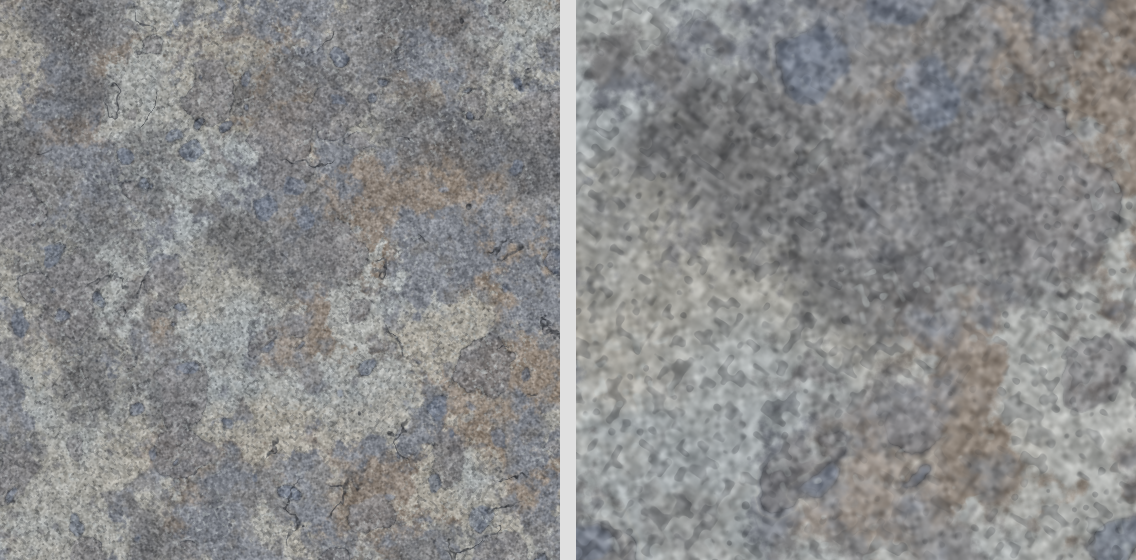
Left, the full canvas; right, a detail of the centre.
Reproduce this texture procedurally as a Shadertoy shader.

```glsl
const vec3 COAT = vec3(0.52, 0.52, 0.525);
const vec3 SLATE = vec3(0.485, 0.50, 0.53);
const vec3 PLASTER = vec3(0.665, 0.66, 0.625);
const vec3 CHALK = vec3(0.655, 0.68, 0.68);
const vec3 SMUDGE = vec3(0.375, 0.38, 0.395);
const vec3 RUST = vec3(0.565, 0.505, 0.445);
const vec3 MAUVE = vec3(0.49, 0.485, 0.495);
const vec3 BLUE = vec3(0.42, 0.46, 0.53);
const vec3 INK = vec3(0.21, 0.22, 0.24);
const float WARP = 0.06;
const float GRAIN = 0.30;
const float RIM_WIDTH = 0.002;
const mat2 TILT = mat2(0.82, 0.57, -0.57, 0.82);

float hash(vec2 p) {
    uvec2 q = uvec2(ivec2(floor(p))) * uvec2(1597334673u, 3812015801u);
    uint n = (q.x ^ q.y) * 1597334673u;
    n = (n ^ (n >> 15)) * 2246822519u;
    n ^= n >> 13;
    return float(n >> 8) / 16777216.0;
}

float noise(vec2 p) {
    vec2 i = floor(p), f = fract(p);
    f = f * f * (3.0 - 2.0 * f);
    float low = mix(hash(i), hash(i + vec2(1, 0)), f.x);
    float high = mix(hash(i + vec2(0, 1)), hash(i + vec2(1, 1)), f.x);
    return mix(low, high, f.y);
}

float fbm(vec2 p) {
    float sum = 0.0, amp = 0.52;
    for (int i = 0; i < 5; i++) {
        sum += amp * noise(p);
        p = mat2(1.6, 1.2, -1.2, 1.6) * p + 17.3;
        amp *= 0.5;
    }
    return sum;
}

// Signed distance to scattered round flakes; radii are in canvas units
float flakes(vec2 p, float cells, float density, vec2 radii, float seed) {
    vec2 home = floor(p * cells);
    float d = 1.0;
    for (int y = -1; y <= 1; y++)
    for (int x = -1; x <= 1; x++) {
        vec2 id = home + vec2(x, y);
        vec2 key = id + seed;
        if (hash(key + 71.0) > density) continue;
        vec2 centre = (id + vec2(hash(key), hash(key + 33.0))) / cells;
        float size = hash(key + 57.0);
        vec2 stretch = vec2(1.0, mix(0.65, 1.3, hash(key + 91.0)));
        d = min(d, length((p - centre) * stretch) - mix(radii.x, radii.y, size * size));
    }
    return d;
}

// Paints a flake with a broken dark rim and a thin pale lip
vec3 paintFlake(vec3 base, vec3 tint, float d, float strength, float wear) {
    float fill = 1.0 - smoothstep(-0.003, 0.002, d);
    float rim = exp(-abs(d) / RIM_WIDTH) * wear;
    float lip = exp(-abs(d - 0.005) / RIM_WIDTH) * wear;
    base = mix(base, tint, fill * strength);
    base = mix(base, PLASTER, lip * 0.35);
    return mix(base, INK, rim * 0.5);
}

void mainImage(out vec4 fragColor, in vec2 fragCoord) {
    vec2 uv = fragCoord / iResolution.xy;
    vec2 warp = vec2(fbm(uv * 11.0 + 3.0), fbm(uv * 11.0 + 41.0)) - 0.5;
    vec2 p = uv + WARP * warp;
    vec2 tilted = TILT * uv;
    float ragged = fbm(uv * 36.0 + 9.0) - 0.5;
    float crumbs = fbm(tilted * 85.0 + 29.0) - 0.5;
    float fine = noise(tilted * 300.0 + 5.0) - 0.5;
    float medium = noise(TILT * tilted * 165.0 + 63.0) - 0.5;
    float wear = smoothstep(0.42, 0.62, fbm(uv * 16.0 + 77.0));

    // Mottled coat with slate and speckled rust stains
    vec3 col = mix(COAT, SLATE, smoothstep(0.40, 0.62, fbm(p * 15.0 + 21.0) + 0.4 * crumbs));
    float rust = smoothstep(0.48, 0.70, fbm(p * 9.0 + 52.0) + 0.5 * ragged + 0.3 * crumbs);
    col = mix(col, RUST, rust * mix(0.5, 0.8, uv.x));
    col += 0.14 * (fbm(p * 22.0 + 15.0) - 0.5);

    // Bare plaster, widest left of the middle, crumbling into islands
    vec2 toBare = (uv - vec2(0.27, 0.50)) * vec2(2.1, 1.4);
    float bias = 0.13 * exp(-2.0 * dot(toBare, toBare));
    float bare = fbm(p * 7.5 + 12.0) + bias + 0.60 * ragged + 0.40 * crumbs;
    float exposed = smoothstep(0.52, 0.67, bare);
    float chalky = smoothstep(0.48, 0.68, fbm(p * 6.0 + 87.0));
    vec3 plaster = mix(PLASTER, CHALK, chalky) + 0.12 * ragged;
    col = mix(col, plaster, exposed * 0.72);

    // Soft dark smudges, denser toward the top
    float soot = fbm(p * 7.0 + 130.0) + 0.12 * (uv.y - 0.6) + 0.35 * ragged + 0.25 * crumbs;
    col = mix(col, SMUDGE, 0.72 * smoothstep(0.55, 0.73, soot));

    // Large mauve flakes and small blue ones
    float large = flakes(p, 8.0, 0.42, vec2(0.014, 0.052), 200.0) + 0.03 * ragged;
    float small = flakes(uv + 0.05 * warp, 19.0, 0.20, vec2(0.003, 0.019), 300.0) + 0.022 * ragged;
    vec3 mauve = MAUVE + 0.18 * (fbm(uv * 24.0 + 8.0) - 0.5);
    col = paintFlake(col, mauve, large, 0.7, wear);
    col = paintFlake(col, BLUE + 0.2 * ragged, small, 0.6, wear);

    // Sparse short cracks
    float crack = abs(fbm(p * 9.0 + 170.0) - 0.5);
    float crackArea = smoothstep(0.58, 0.68, fbm(uv * 10.0 + 190.0));
    col = mix(col, INK, 0.6 * crackArea * (1.0 - smoothstep(0.004, 0.018, crack)));

    // Pits, pale chips and grain
    float pits = smoothstep(0.62, 0.80, noise(tilted * 210.0 + 240.0) + 0.35 * crumbs);
    float chips = smoothstep(0.72, 0.90, noise(TILT * tilted * 190.0 + 270.0) + 0.3 * ragged) * wear;
    float holes = flakes(uv, 14.0, 0.05, vec2(0.002, 0.005), 400.0) + 0.006 * ragged;
    col = mix(col, INK, pits * mix(0.14, 0.26, exposed));
    col = mix(col, CHALK, chips * 0.45);
    col = mix(col, INK, 0.7 * (1.0 - smoothstep(-0.001, 0.0015, holes)));
    col += GRAIN * (0.55 * fine + 0.45 * medium + 0.55 * crumbs) + 0.012;

    fragColor = vec4(clamp(col, 0.0, 1.0), 1.0);
}
```
